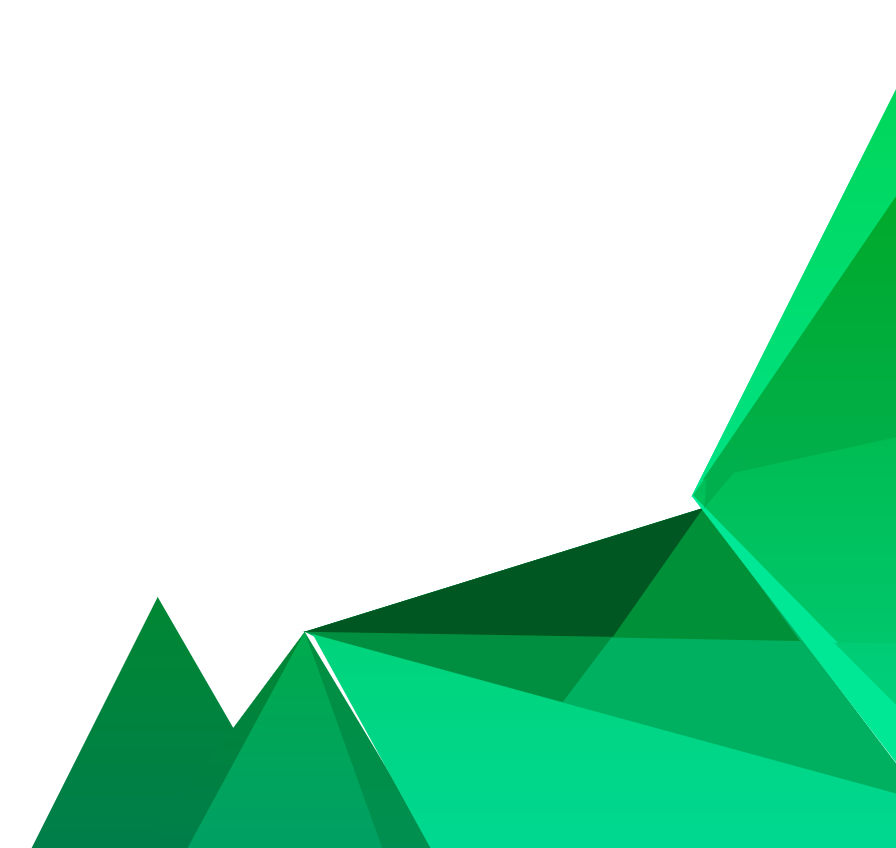
Reproduce this background procedurally as a Shadertoy shader.

```glsl
// Faceted green low-poly peaks rising to the right over a white background.

// Shared corners, as fractions of the canvas
const vec2 SUMMIT = vec2(0.340, 0.255);
const vec2 SADDLE = vec2(0.785, 0.401);
const vec2 PIVOT = vec2(0.772, 0.415);
const vec2 CREASE = vec2(0.684, 0.249);
const vec2 WING_TOP = vec2(1.042, 0.983);
const vec2 WING_FOLD = vec2(1.042, 0.834);
const float BASE = -0.028;        // just below the canvas
const float EDGE_SOFTNESS = 1.0;  // edge width in pixels

// Palette
const vec3 PAPER = vec3(1.0);
const vec3 SHADOW = vec3(0.0, 0.34, 0.13);
const vec3 PINE = vec3(0.0, 0.53, 0.20);
const vec3 TEAL = vec3(0.0, 0.49, 0.30);
const vec3 FOREST = vec3(0.0, 0.56, 0.25);
const vec3 MOSS = vec3(0.0, 0.57, 0.22);
const vec3 JADE = vec3(0.0, 0.67, 0.30);
const vec3 SEA = vec3(0.0, 0.62, 0.40);
const vec3 LEAF = vec3(0.0, 0.66, 0.14);
const vec3 EMERALD = vec3(0.0, 0.69, 0.30);
const vec3 SLOPE = vec3(0.0, 0.69, 0.38);
const vec3 MINT = vec3(0.0, 0.85, 0.58);
const vec3 SPRING = vec3(0.0, 0.83, 0.48);
const vec3 GLINT = vec3(0.0, 0.91, 0.59);

float cross2(vec2 a, vec2 b) {
    return a.x * b.y - a.y * b.x;
}

// Signed distance to the line a-b, positive on its left
float lineSide(vec2 p, vec2 a, vec2 b) {
    return cross2(normalize(b - a), p - a);
}

// Paints a triangle with a vertical gradient over the colour so far
void facet(inout vec3 color, vec2 uv, vec2 a, vec2 b, vec2 c, vec3 low, vec3 high) {
    float bottom = min(a.y, min(b.y, c.y));
    float top = max(a.y, max(b.y, c.y));
    vec3 shade = mix(low, high, clamp((uv.y - bottom) / (top - bottom), 0.0, 1.0));

    vec2 scale = vec2(iResolution.x / iResolution.y, 1.0);
    vec2 p = uv * scale;
    a *= scale;
    b *= scale;
    c *= scale;
    float winding = sign(cross2(b - a, c - a));
    float inside = min(lineSide(p, a, b) * winding,
                   min(lineSide(p, b, c) * winding, lineSide(p, c, a) * winding));
    float coverage = clamp(inside * iResolution.y / EDGE_SOFTNESS + 0.5, 0.0, 1.0);
    color = mix(color, shade, coverage);
}

// Long ridge between the summit and the saddle
void paintRidge(inout vec3 color, vec2 uv) {
    facet(color, uv, SUMMIT, SADDLE, vec2(1.225, -0.215), SLOPE, SLOPE);
    facet(color, uv, SUMMIT, vec2(0.703, 0.277), vec2(0.628, 0.172), FOREST, FOREST);
    facet(color, uv, SUMMIT, SADDLE, vec2(0.893, 0.244), MOSS, MOSS);
    facet(color, uv, SUMMIT, SADDLE, CREASE, SHADOW, SHADOW);
}

// Left peak, summit flanks and the broad mint foreground
void paintFoothills(inout vec3 color, vec2 uv) {
    facet(color, uv, vec2(0.022, BASE), vec2(0.176, 0.296), vec2(0.353, BASE), TEAL, PINE);
    facet(color, uv, vec2(0.141, BASE), SUMMIT, vec2(0.437, BASE), TEAL, PINE);
    facet(color, uv, vec2(0.400, BASE), SUMMIT, vec2(0.501, BASE), FOREST + vec3(0.0, 0.0, 0.07), FOREST);
    facet(color, uv, vec2(0.195, BASE), SUMMIT, vec2(0.436, BASE), SEA, JADE);
    facet(color, uv, vec2(0.349, 0.252), vec2(0.495, BASE), vec2(1.320, BASE), MINT, SPRING);
}

// Steep wing on the right, fanning out from the pivot
void paintWing(inout vec3 color, vec2 uv) {
    facet(color, uv, PIVOT, WING_TOP, vec2(1.042, 0.043), GLINT, GLINT);
    facet(color, uv, vec2(0.7735, 0.416), WING_FOLD, vec2(1.042, 0.127), vec3(0.0, 0.80, 0.47), vec3(0.0, 0.68, 0.18));
    facet(color, uv, vec2(0.931, 0.242), vec2(1.042, 0.241), vec2(1.042, 0.124), vec3(0.0, 0.82, 0.49), vec3(0.0, 0.80, 0.46));
    facet(color, uv, vec2(0.7825, 0.434), WING_FOLD, vec2(1.042, 0.494), EMERALD, LEAF);
    facet(color, uv, vec2(0.786, 0.401), vec2(0.833, 0.460), vec2(0.790, 0.452), EMERALD, EMERALD);
    facet(color, uv, PIVOT, WING_TOP, WING_FOLD, vec3(0.0, 0.89, 0.52), vec3(0.0, 0.83, 0.32));
}

void mainImage(out vec4 fragColor, in vec2 fragCoord) {
    vec2 uv = fragCoord / iResolution.xy;
    vec3 color = PAPER;
    paintRidge(color, uv);
    paintFoothills(color, uv);
    paintWing(color, uv);
    fragColor = vec4(color, 1.0);
}
```
